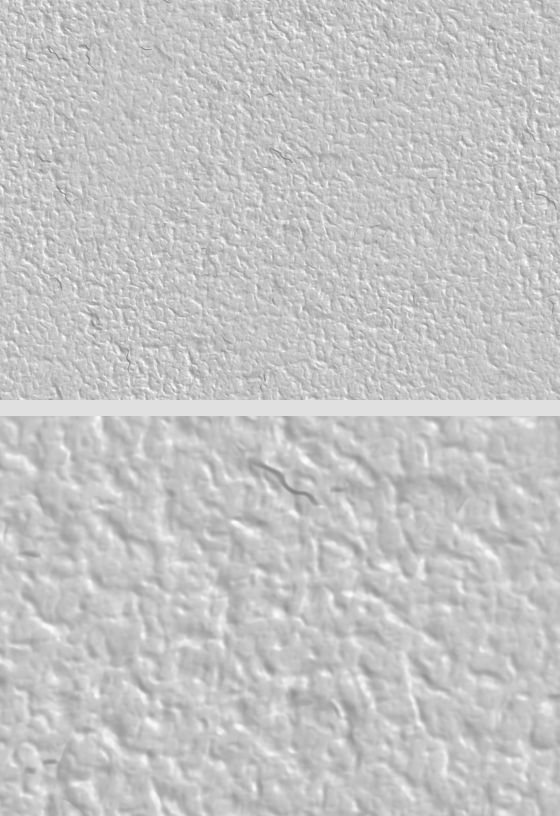
Top, the full canvas; bottom, a detail of the centre.
Reproduce this texture procedurally as a Shadertoy shader.

```glsl
const float TAU = 6.28318;
const vec2 AWAY_FROM_LIGHT = vec2(0.74, 0.67);
const vec3 PLASTER = vec3(0.768);

float hash(vec2 cell) {
    vec3 q = fract(cell.xyx * vec3(0.1031, 0.1030, 0.0973));
    q += dot(q, q.yzx + 33.33);
    return fract((q.x + q.y) * q.z);
}

// Slope of the lattice corner times the offset from it
float corner(vec2 cell, vec2 offset) {
    float angle = TAU * hash(cell);
    return dot(vec2(cos(angle), sin(angle)), offset);
}

float gradientNoise(vec2 p) {
    vec2 i = floor(p), f = fract(p);
    vec2 u = f * f * f * (f * (f * 6.0 - 15.0) + 10.0);
    vec2 e = vec2(1.0, 0.0);
    return mix(mix(corner(i, f), corner(i + e.xy, f - e.xy), u.x),
               mix(corner(i + e.yx, f - e.yx), corner(i + e.xx, f - e.xx), u.x), u.y);
}

// Turned lattice, so that the layers share no axes
vec2 turn(vec2 p, float angle) {
    float c = cos(angle), s = sin(angle);
    return vec2(c * p.x - s * p.y, s * p.x + c * p.y);
}

// Rounded grains on a nearly flat ground; size-independent steepness
float grains(vec2 p, float frequency, float steepness) {
    float n = gradientNoise(turn(p, frequency) * frequency + 400.0) - 0.06;
    return steepness / frequency * 0.5 * (n + sqrt(n * n + 0.02));
}

float relief(vec2 p) {
    vec2 warp = vec2(gradientNoise(p * 37.0 + 5.0), gradientNoise(p * 37.0 + 83.0));
    vec2 q = p + 0.005 * warp;
    float roughness = 1.0 + 0.6 * gradientNoise(p * 3.2 + 9.0);
    float h = grains(q, 23.0, 0.45) + grains(q, 47.0, 1.25);
    h += grains(q, 83.0, 1.25) + grains(p, 149.0, 0.55);
    return roughness * h;
}

// Short broken edges where a thin skin has lifted
float ledges(vec2 p) {
    float n = gradientNoise(p * 16.0 + 61.0) + 0.3 * gradientNoise(p * 53.0);
    float patches = smoothstep(0.2, 0.42, gradientNoise(p * 11.0 + 17.0));
    return 0.015 * patches * smoothstep(-0.06, 0.06, n);
}

float reliefSlope(vec2 p, vec2 d) {
    return (relief(p + d) - relief(p - d)) / (2.0 * length(d));
}

float ledgeSlope(vec2 p, vec2 d) {
    return (ledges(p + d) - ledges(p - d)) / (2.0 * length(d));
}

// Soft limits keep deep shadows and highlights grey
float shade(float slope) {
    float lit = 0.17 * (1.0 - exp(-max(slope, 0.0) * 0.6));
    float dark = 0.3 * (1.0 - exp(min(slope, 0.0) * 0.31));
    return lit - dark;
}

void mainImage(out vec4 fragColor, in vec2 fragCoord) {
    vec2 p = fragCoord / iResolution.y + 2.0;
    vec2 d = AWAY_FROM_LIGHT * 0.0014;
    float slope = reliefSlope(p, d) + min(ledgeSlope(p, d), 0.0);

    // Fine glitter on the faces turned to the light
    float glitter = 0.5 + 1.2 * gradientNoise(p * 160.0);
    float glint = 0.085 * glitter * smoothstep(0.4, 1.6, slope);

    float mottling = 0.01 * gradientNoise(p * 4.0) + 0.02 * gradientNoise(p * 130.0);
    fragColor = vec4(PLASTER + shade(slope) + glint + mottling, 1.0);
}
```
